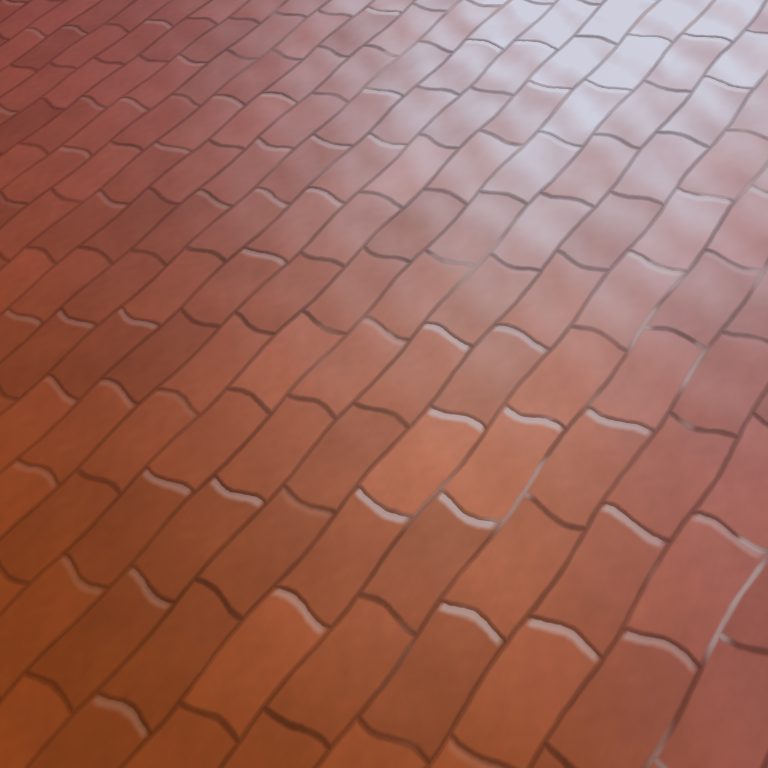
Reproduce this texture procedurally as a WebGL 2 fragment shader.

```glsl
#version 300 es
precision highp float;
// Worn terracotta floor seen at a slant: staggered oblong tiles under window light.
// A projective map built from two vanishing points gives floor coordinates;
// each tile then gets its own tone, tilt, joints and pale lip from hashes.

uniform vec2 u_resolution;
out vec4 outColor;

#define VANISH_LONG vec2(2.24, 2.471)
#define VANISH_SHORT vec2(-1.458, 1.443)
#define FLOOR_ORIGIN vec2(0.638, 0.447)
#define TILE_DENSITY vec2(27.4, 18.0)
#define STAGGER 0.27
#define STAGGER_JITTER 0.10
#define JOINT_WIDTH vec2(0.035, 0.022)
#define LIP_WIDTH 0.075
#define TONE_VARIATION 0.13
#define SHEEN_CENTER vec2(0.74, 0.99)
#define SHEEN_STRENGTH 0.96

const vec3 UMBER = vec3(0.50, 0.235, 0.10);
const vec3 ROSE = vec3(0.52, 0.265, 0.245);
const vec3 WARM_LIGHT = vec3(0.71, 0.43, 0.31);
const vec3 WINDOW_LIGHT = vec3(0.82, 0.83, 0.89);
const vec3 PALE_GROUT = vec3(0.73, 0.65, 0.65);

float hash(vec2 p) {
  vec3 q = fract(vec3(p.xyx) * 0.1031);
  q += dot(q, q.yzx + 33.33);
  return fract((q.x + q.y) * q.z);
}

// Layered sines, each octave turned and bent by the last; about -1 to 1
float mottle(vec2 p) {
  float sum = 0.0, weight = 0.5;
  for (int i = 0; i < 4; i++) {
    float s = sin(p.x + 1.3 * sin(p.y)) * cos(p.y * 0.9 + sum);
    sum += weight * s;
    p = mat2(1.5, 1.1, -1.1, 1.5) * p + 2.7;
    weight *= 0.6;
  }
  return sum;
}

float side(vec2 p, vec2 a, vec2 b) {
  vec2 e = b - a, d = p - a;
  return e.x * d.y - e.y * d.x;
}

// Canvas point to floor coordinates: x counts columns, y counts tile lengths
vec2 toFloor(vec2 p) {
  vec2 offset = vec2(side(p, FLOOR_ORIGIN, VANISH_LONG), side(p, FLOOR_ORIGIN, VANISH_SHORT));
  return TILE_DENSITY * offset / side(p, VANISH_SHORT, VANISH_LONG);
}

float window(vec2 p) {
  vec2 d = p - SHEEN_CENTER;
  d /= vec2(d.x < 0.0 ? 0.37 : 0.60, 0.41);
  return exp(-dot(d, d));
}

void main() {
  vec2 uv = gl_FragCoord.xy / u_resolution;
  vec2 ground = toFloor(uv);
  vec2 blur = fwidth(ground) * 0.8 + 0.012;

  // Uneven laying and staggered columns
  vec2 laid = ground + 0.035 * vec2(sin(ground.y * 4.1 + ground.x), sin(ground.x * 5.3 + ground.y * 2.0));
  laid += 0.012 * vec2(mottle(ground * 9.0), mottle(ground * 8.0 + 5.0));
  float column = floor(laid.x);
  laid.y -= 0.24 + STAGGER * column + STAGGER_JITTER * (hash(vec2(column, 7.0)) - 0.5);
  vec2 tile = floor(laid);
  vec2 local = laid - tile;
  float tone = hash(tile + 40.0);
  float tilt = hash(tile + 91.0) - 0.5;

  // Clay colour, warm pool of light, tone of each tile
  float sheen = window(uv);
  vec2 fromGlow = (uv - vec2(0.63, 0.40)) / vec2(0.36, 0.40);
  float glow = exp(-dot(fromGlow, fromGlow));
  vec3 color = mix(UMBER, ROSE, smoothstep(0.1, 0.8, uv.y * 0.7 + uv.x * 0.4));
  color = mix(color, WARM_LIGHT, 0.75 * glow);
  color = mix(color, vec3(0.61, 0.37, 0.35), 0.6 * smoothstep(0.65, 1.0, uv.x));
  float wear = mottle(ground * vec2(2.1, 3.7) + tone * 9.0);
  color *= 1.0 + TONE_VARIATION * (tone - 0.5) + 0.05 * wear;
  color *= 1.0 + 0.025 * mottle(ground * 17.0);

  // Reflection broken by tile tilt and ripples across each tile
  float ripple = sin(local.y * 9.0 + local.x * 2.5 + tone * 6.3) + wear;
  float reflection = sheen * (1.0 + 0.22 * tilt + 0.10 * ripple);
  color = mix(color, WINDOW_LIGHT, clamp(reflection * SHEEN_STRENGTH, 0.0, 0.96));

  // Joints: dark in the shade, greyish in the light, partly filled with dust
  vec2 edge = min(local, 1.0 - local);
  vec2 line = 1.0 - smoothstep(JOINT_WIDTH * 0.3, JOINT_WIDTH + blur, edge);
  float filled = 0.55 + 0.45 * mottle(ground * 2.6 + 3.0);
  float joint = max(line.x * 0.75, line.y) * mix(0.35, 0.8, filled);
  joint *= mix(0.65, 1.0, smoothstep(0.0, 0.4, uv.x));
  vec3 shade = mix(color * 0.52, vec3(0.46, 0.41, 0.43), 0.75 * sheen);
  color = mix(color, shade, joint);

  // Pale dust collected in some joints toward the lit side
  float dust = smoothstep(0.15, 0.6, mottle(ground * 1.7 + 11.0)) * smoothstep(0.45, 0.95, uv.x + 0.3 * uv.y);
  color = mix(color, PALE_GROUT, 0.7 * dust * max(line.x, line.y));

  // Lit lip at the far end of some tiles
  float lip = smoothstep(1.0 - LIP_WIDTH - blur.y, 1.0 - LIP_WIDTH * 0.6, local.y);
  lip *= 1.0 - smoothstep(0.985, 1.0, local.y);
  lip *= smoothstep(0.02, 0.10, local.x) * smoothstep(0.0, 0.12, 1.0 - local.x);
  float chosen = smoothstep(0.40, 0.75, hash(tile + 17.0)) * (0.2 + 0.8 * max(glow, sheen));
  color = mix(color, mix(PALE_GROUT, WINDOW_LIGHT, sheen), 0.85 * lip * chosen);

  outColor = vec4(clamp(color, 0.0, 1.0), 1.0);
}
```
